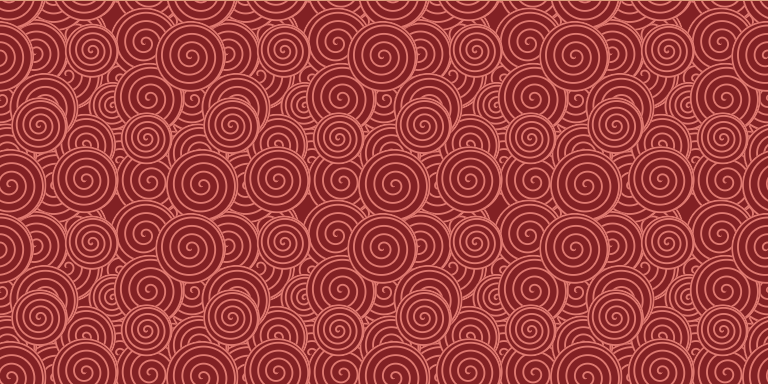
This pattern is drawn by a WebGL 1 fragment shader. Its source:

```glsl
precision highp float;

uniform vec2 u_resolution;

const vec3 MAROON = vec3(0.51, 0.13, 0.14);
const vec3 CORAL = vec3(0.88, 0.48, 0.445);
const vec3 SAND = vec3(0.86, 0.62, 0.48);
const float TAU = 6.2831853;
const float CELL = 0.25;         // layer grid spacing, in canvas heights
const float REPEAT = 2.0;        // cells per repeat of the pattern
const float HALF_LINE = 0.0024;  // half the stroke width
const float MAX_RADIUS = 0.092;
const float PITCH = 0.242;       // spiral spacing as a share of the radius
const float TOP_EDGE = 0.0026;   // height of the pale strip at the top
const int LAYERS = 7;
const float FRONT_LAYERS = 4.0;

float hash(vec2 p, float seed) {
  return fract(sin(dot(p, vec2(127.1, 311.7)) + seed * 74.7) * 43758.5453);
}

// Antialiased coverage of the region where dist is negative.
float coverage(float dist, float pixel) {
  return clamp(0.5 - dist / pixel, 0.0, 1.0);
}

// Distance to the centre line of an Archimedean spiral.
float spiralDistance(vec2 p, float pitch, float turn) {
  float d = length(p);
  float angle = atan(p.y, p.x + 1e-6) / TAU;
  float offset = abs(fract(d / pitch + angle + turn + 0.5) - 0.5) * pitch;
  float slope = d / length(vec2(d, pitch / TAU));
  return max(offset * slope, 0.25 * pitch - d);
}

// Paints one rimmed spiral disc over the colour below it.
vec3 paintDisc(vec3 below, vec2 p, float radius, float turn, float pixel) {
  float d = length(p);
  float spiral = spiralDistance(p, PITCH * radius, turn);
  float stroke = min(spiral, abs(d - radius));
  vec3 disc = mix(MAROON, CORAL, coverage(stroke - HALF_LINE, pixel));
  return mix(below, disc, coverage(d - radius - HALF_LINE, pixel));
}

// Paints a staggered grid of discs, each kept inside its own cell.
vec3 paintLayer(vec3 below, vec2 p, float layer, float pixel) {
  float back = step(FRONT_LAYERS, layer);
  vec2 shift = 0.5 * mod(vec2(floor((layer + 1.0) * 0.5), layer), 2.0);
  vec2 g = p / CELL + shift + 0.25 * back;
  g.x += 0.5 * mod(floor(g.y), 2.0);
  vec2 id = mod(floor(g), REPEAT);
  float seed = layer + 1.0;

  // Large discs are more common than small ones.
  float minRadius = mix(0.056, 0.08, back);
  float shrink = hash(id, seed);
  float radius = mix(MAX_RADIUS, minRadius, shrink * shrink);
  float room = max(0.5 * CELL - radius - HALF_LINE - pixel, 0.0);
  vec2 jitter = vec2(hash(id, seed + 11.3), hash(id, seed + 23.9)) * 2.0 - 1.0;
  vec2 local = (fract(g) - 0.5) * CELL - jitter * room;
  float turn = 0.3 * hash(id, seed + 37.1);
  return paintDisc(below, local, radius, turn, pixel);
}

void main() {
  float pixel = 1.0 / u_resolution.y;
  vec2 p = gl_FragCoord.xy * pixel;
  vec3 color = MAROON;

  // Back layers fill the gaps left between the front ones.
  for (int i = 0; i < LAYERS; i++) {
    color = paintLayer(color, p, float(LAYERS - 1 - i), pixel);
  }

  color = mix(color, SAND, coverage(1.0 - TOP_EDGE - p.y, pixel));
  gl_FragColor = vec4(color, 1.0);
}
```
